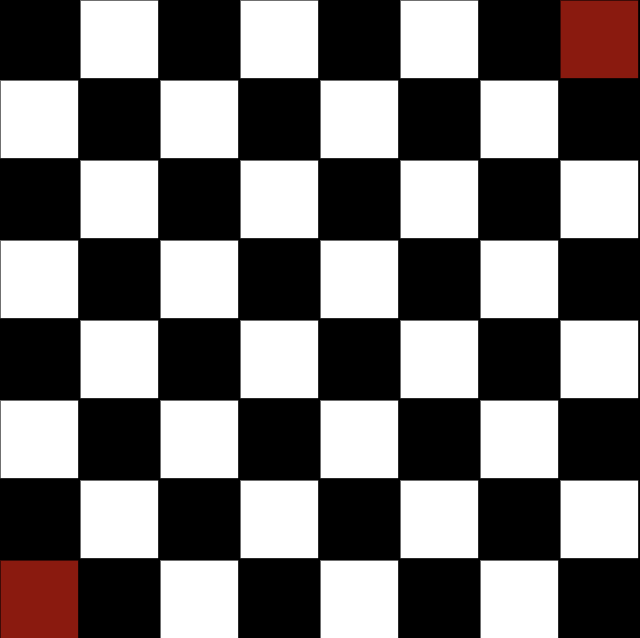
Write a WebGL 2 fragment shader that draws this pattern.

```glsl
#version 300 es
precision highp float;
// Eight by eight checkerboard: pale squares inset on black, so that a fine
// dark gap parts their corners. Two opposite corner squares are red.
// Each square is a box distance inside its cell, counted from the upper left.

uniform vec2 u_resolution;
out vec4 fragColor;

const float CELLS = 8.0;                      // cells across the width
const vec2 SQUARE_CENTRE = vec2(0.492);       // within a cell, from upper left
const vec2 SQUARE_HALF_SIZE = vec2(0.485);    // slightly under half a cell
const vec3 BLACK = vec3(0.0);
const vec3 WHITE = vec3(1.0);
const vec3 RED = vec3(0.54, 0.10, 0.06);

// Signed distance to an axis-aligned box centred on the origin
float boxDistance(vec2 p, vec2 halfSize) {
    vec2 d = abs(p) - halfSize;
    return length(max(d, 0.0)) + min(max(d.x, d.y), 0.0);
}

void main() {
    // Square cells, with row 0 at the top edge
    float cellsPerPixel = CELLS / u_resolution.x;
    vec2 fromUpperLeft = vec2(gl_FragCoord.x, u_resolution.y - gl_FragCoord.y);
    vec2 board = fromUpperLeft * cellsPerPixel;
    vec2 cell = floor(board);

    // Odd cells hold a square; the edge is smoothed over one pixel
    float isOdd = mod(cell.x + cell.y, 2.0);
    float dist = boxDistance(fract(board) - SQUARE_CENTRE, SQUARE_HALF_SIZE);
    float coverage = isOdd * clamp(0.5 - dist / cellsPerPixel, 0.0, 1.0);

    // Only the upper right and lower left corners are this far off the diagonal
    float isCorner = step(CELLS - 1.5, abs(cell.x - cell.y));
    vec3 squareColour = mix(WHITE, RED, isCorner);

    fragColor = vec4(mix(BLACK, squareColour, coverage), 1.0);
}
```
